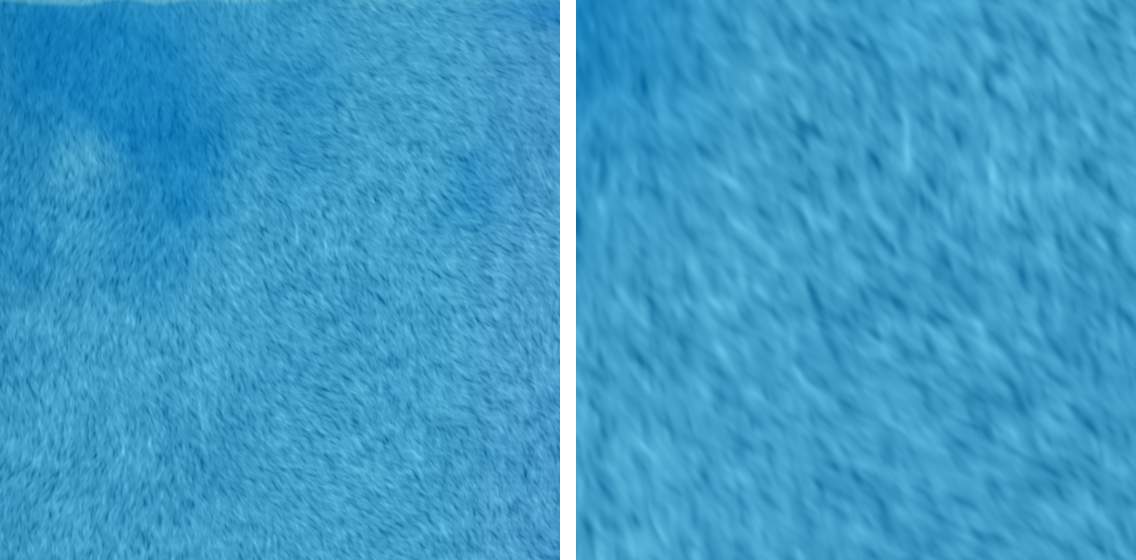
Left, the full canvas; right, a detail of the centre.
Give the GLSL for this texture, as a Shadertoy shader.

```glsl
// Soft blue plush cloth: short strands are scattered one per grid cell and
// summed into a shaded pile that follows a slowly turning lie direction.
// Broad brushed patches shift the dye from sky blue to a deeper blue.

vec4 hash4(vec2 p) {
    vec4 q = fract(p.xyxy * vec4(0.1031, 0.1030, 0.0973, 0.1099));
    q += dot(q, q.wzxy + 33.33);
    return fract((q.xxyz + q.yzzw) * q.zywx);
}

float noise(vec2 p) {
    vec2 i = floor(p), f = fract(p);
    f = f * f * (3.0 - 2.0 * f);
    float low = mix(hash4(i).x, hash4(i + vec2(1, 0)).x, f.x);
    float high = mix(hash4(i + vec2(0, 1)).x, hash4(i + vec2(1, 1)).x, f.x);
    return mix(low, high, f.y);
}

float fbm(vec2 p) {
    float sum = 0.0, gain = 0.53;
    for (int i = 0; i < 4; i++) {
        sum += gain * noise(p);
        p = mat2(1.6, 1.2, -1.2, 1.6) * p + 7.3;
        gain *= 0.5;
    }
    return sum;
}

float blob(vec2 p, vec2 centre, vec2 radius) {
    vec2 q = (p - centre) / radius;
    return exp(-dot(q, q));
}

// Strand angle: upright at the left, leaning over towards the right and top
float lieAngle(vec2 p) {
    float lean = mix(1.4, 2.2, smoothstep(0.05, 0.6, p.x));
    lean += 0.4 * p.x * smoothstep(0.5, 1.0, p.y);
    return lean + 0.7 * (noise(p * 7.0 + 20.0) - 0.5);
}

// Signed sum of elongated strands, light or dark at random
float pile(vec2 p, float cells, float angle) {
    vec2 g = p * cells, cell = floor(g);
    float sum = 0.0;
    for (int j = -2; j <= 2; j++) {
        for (int i = -2; i <= 2; i++) {
            vec2 id = cell + vec2(i, j);
            vec4 rnd = hash4(id + cells + 11.0);
            vec2 d = g - id - rnd.xy;
            float a = angle + 0.8 * (rnd.z - 0.5);
            vec2 dir = vec2(cos(a), sin(a));
            vec2 q = vec2(dot(d, dir) / 0.65, (d.x * dir.y - d.y * dir.x) / 0.21);
            float tone = 2.0 * rnd.w - 1.0;
            sum += tone * (1.0 - 0.25 * tone) * exp(-0.5 * dot(q, q));
        }
    }
    return sum;
}

// Share of deep blue where the pile is brushed flat
float brushed(vec2 p) {
    vec2 q = p + 0.06 * (vec2(noise(p * 9.0), noise(p * 9.0 + 40.0)) - 0.5);
    float m = 1.05 * blob(q, vec2(0.26, 0.84), vec2(0.19, 0.2));
    m += 0.7 * blob(q, vec2(0.04, 0.94), vec2(0.18, 0.15));
    m += 0.5 * blob(q, vec2(0.35, 0.65), vec2(0.06, 0.09));
    m += 0.4 * blob(q, vec2(0.85, 0.64), vec2(0.06, 0.09));
    m += 0.5 * blob(q, vec2(0.97, 0.98), vec2(0.09, 0.04));
    m += 0.3 * blob(q, vec2(0.27, 0.52), vec2(0.07, 0.1));
    m += 0.35 * blob(q, vec2(0.0, 0.6), vec2(0.1, 0.2));
    m += 0.25 * blob(q, vec2(0.56, 0.88), vec2(0.1, 0.12));
    m -= 0.7 * blob(q, vec2(0.17, 0.73), vec2(0.08, 0.06));
    return clamp(m + 0.4 * (fbm(p * 11.0) - 0.5), 0.0, 1.0);
}

void mainImage(out vec4 fragColor, in vec2 fragCoord) {
    vec2 uv = fragCoord / iResolution.xy;
    float angle = lieAngle(uv);
    float flatness = brushed(uv);

    // Strand relief, loose clumps and the faint woven rows below
    float relief = 0.082 * pile(uv, 105.0, angle) + 0.052 * pile(uv, 165.0, angle);
    relief *= 1.0 - 0.4 * flatness;
    relief *= mix(1.0, 0.75, smoothstep(0.6, 1.0, uv.y));
    float shade = relief + 0.07 * (fbm(uv * 28.0) - 0.5);
    shade += 0.05 * (fbm(uv * 5.0 + 60.0) - 0.5);
    shade += 0.006 * sin(uv.y * 520.0 + 3.0 * noise(uv * 12.0)) * uv.x;
    shade -= 0.03 * (1.0 - smoothstep(0.0, 0.12, uv.x));

    vec3 skyBlue = vec3(0.268, 0.628, 0.785);
    vec3 deepBlue = vec3(0.095, 0.51, 0.742);
    vec3 color = mix(skyBlue, deepBlue, flatness);
    color += shade * vec3(1.0, 1.05, 0.9);
    color += vec3(0.025, -0.015, 0.005) * smoothstep(0.75, 1.0, uv.x);

    // Pale worn rim along the top edge
    float rimStart = 0.984 + 0.014 * noise(vec2(uv.x * 14.0, 3.0));
    float rim = smoothstep(rimStart, rimStart + 0.012, uv.y);
    rim *= 1.0 - 0.7 * smoothstep(0.35, 0.6, uv.x);
    color = mix(color, vec3(0.42, 0.73, 0.81) + shade, 0.7 * rim);

    fragColor = vec4(clamp(color, 0.0, 1.0), 1.0);
}
```
